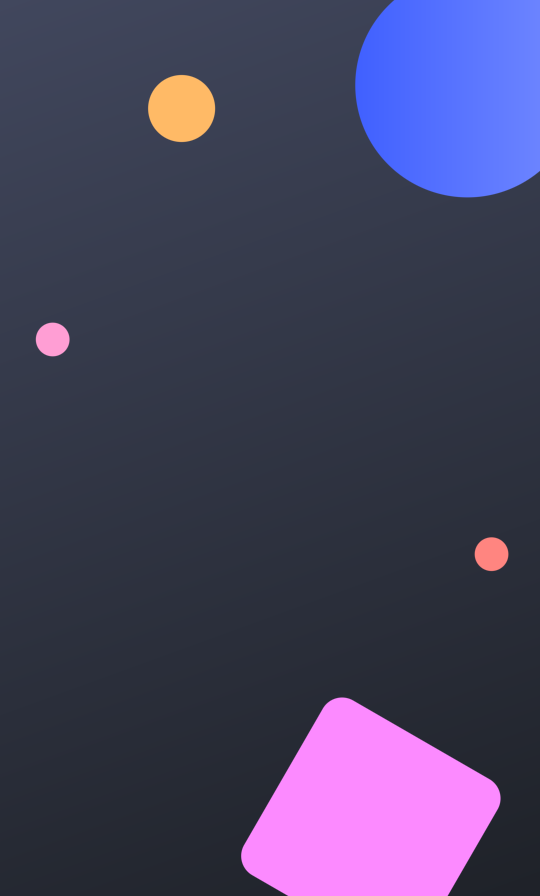
A Shadertoy shader for this background:

```glsl
float disc(vec2 p, vec2 center, float radius) {
    return length(p - center) - radius;
}

float roundedSquare(vec2 p, float halfSide, float corner) {
    vec2 q = abs(p) - halfSide + corner;
    return length(max(q, 0.0)) + min(max(q.x, q.y), 0.0) - corner;
}

// Lays a colour over the base inside the given distance, with a soft edge
vec3 paint(vec3 base, vec3 color, float dist) {
    float pixel = 1.0 / iResolution.y;
    return mix(base, color, smoothstep(0.75 * pixel, -0.75 * pixel, dist));
}

void mainImage(out vec4 fragColor, in vec2 fragCoord) {
    vec2 p = fragCoord / iResolution.y;
    float aspect = iResolution.x / iResolution.y;

    // Slanted slate backdrop, darkening toward the lower right
    vec2 slope = vec2(0.342, -0.940);
    float span = dot(vec2(aspect, 1.0), abs(slope));
    float shade = 0.5 + dot(p - 0.5 * vec2(aspect, 1.0), slope) / span;
    vec3 color = mix(vec3(0.255, 0.278, 0.365), vec3(0.120, 0.132, 0.158), shade);

    // Large blue disc with a horizontal gradient
    vec3 blue = mix(vec3(0.25, 0.376, 1.0), vec3(0.42, 0.515, 1.0),
                    clamp((p.x - 0.396) / 0.206, 0.0, 1.0));
    color = paint(color, blue, disc(p, vec2(0.5218, 0.905), 0.1253));

    // Small discs
    color = paint(color, vec3(1.0, 0.73, 0.40), disc(p, vec2(0.2027, 0.8789), 0.0374));
    color = paint(color, vec3(1.0, 0.62, 0.83), disc(p, vec2(0.0588, 0.6211), 0.0188));
    color = paint(color, vec3(1.0, 0.52, 0.50), disc(p, vec2(0.5486, 0.3815), 0.0188));

    // Tilted pink square
    float tilt = radians(30.0);
    mat2 turn = mat2(cos(tilt), sin(tilt), -sin(tilt), cos(tilt));
    vec2 local = turn * (p - vec2(0.4139, 0.0768));
    color = paint(color, vec3(0.99, 0.54, 1.0), roundedSquare(local, 0.1126, 0.0248));

    fragColor = vec4(color, 1.0);
}
```
